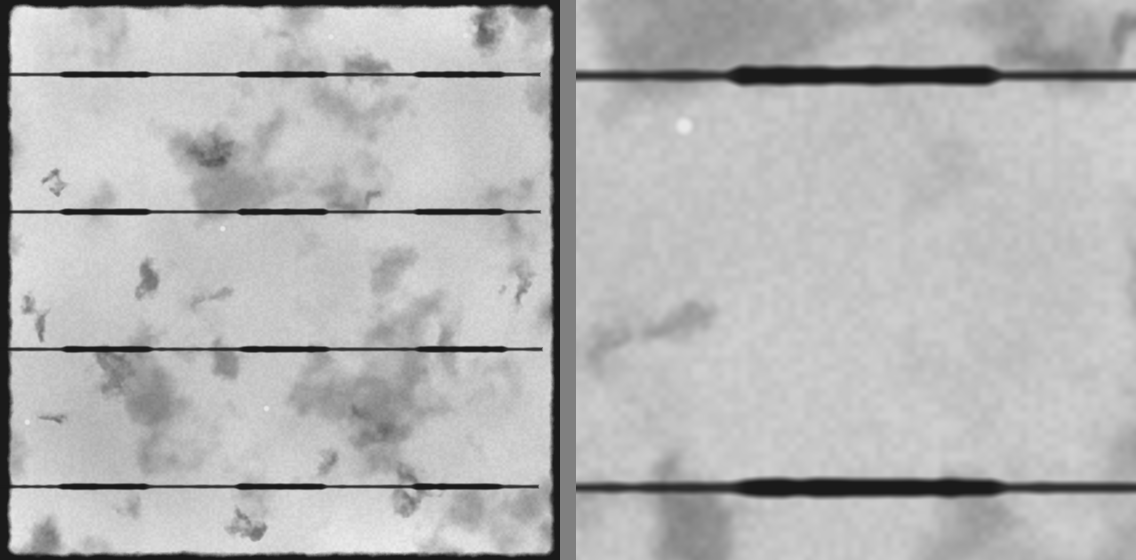
Left: the whole. Right: its middle third, enlarged.
Reproduce this texture procedurally as a Shadertoy shader.

```glsl
// Worn pale plaster panel with four dark seams, thickened bars, stains and a dark frame.

const float ROWS = 4.0;              // seams down the panel
const float FIRST_ROW = 0.131;       // height of the lowest seam
const float ROW_STEP = 0.2453;
const float BARS = 3.0;              // thick bars along each seam
const float FIRST_BAR = 0.188;
const float BAR_STEP = 0.316;
const float BAR_HALF_LENGTH = 0.078;
const float SEAM_END = 0.965;
const float THIN_HALF = 0.0028;
const float THICK_HALF = 0.0053;
const float SOFTNESS = 0.0025;

const vec2 PANEL_CENTER = vec2(0.502, 0.499);
const vec2 PANEL_HALF = vec2(0.484, 0.489);
const float CORNER_RADIUS = 0.014;

const float STAIN_CELLS = 8.0;
const float STAIN_STRENGTH = 0.62;
const float SPECK_CELLS = 9.0;
const float SPECK_CHANCE = 0.07;
const float SPECK_RADIUS = 0.0045;
const float GRAIN = 0.05;

const vec3 PLASTER = vec3(0.775);
const vec3 INK = vec3(0.10);
const vec3 SPECK = vec3(0.91);

vec3 hash3(vec2 p) {
    vec3 q = fract(p.xyx * vec3(0.1031, 0.1030, 0.0973) + 0.137);
    q += dot(q, q.yxz + 33.33);
    return fract((q.xxy + q.yzz) * q.zyx);
}

float noise(vec2 p) {
    vec2 i = floor(p), f = fract(p);
    f = f * f * (3.0 - 2.0 * f);
    float low = mix(hash3(i).x, hash3(i + vec2(1, 0)).x, f.x);
    float high = mix(hash3(i + vec2(0, 1)).x, hash3(i + vec2(1, 1)).x, f.x);
    return mix(low, high, f.y);
}

float fbm(vec2 p) {
    float sum = 0.0, amplitude = 0.533;
    for (int i = 0; i < 4; i++) {
        sum += amplitude * noise(p);
        p = mat2(1.6, 1.2, -1.2, 1.6) * p + 17.3;
        amplitude *= 0.5;
    }
    return sum;
}

// Scattered ragged blotches, a few of them drawn out downwards.
float stains(vec2 uv) {
    vec2 ragged = vec2(fbm(uv * 22.0), fbm(uv * 22.0 + 41.0)) - 0.5;
    vec2 p = uv * STAIN_CELLS + ragged * 0.9;
    float sum = 0.0;
    for (int y = -1; y <= 1; y++)
    for (int x = -1; x <= 1; x++) {
        vec2 cell = floor(p) + vec2(x, y);
        vec3 place = hash3(cell + 5.0), look = hash3(cell + 71.0);
        vec2 offset = p - cell - place.xy;
        float radius = mix(0.18, 0.5, look.x);
        offset.y /= mix(0.75, 1.9, look.y * look.y);
        sum += pow(look.z, 3.0) * (1.0 - smoothstep(0.1, 1.0, length(offset) / radius));
    }
    return sum * mix(0.4, 1.1, fbm(uv * 30.0 + 9.0));
}

// Coverage of the horizontal seams and their thick bars.
float seams(vec2 uv, float soft) {
    float row = clamp(round((uv.y - FIRST_ROW) / ROW_STEP), 0.0, ROWS - 1.0);
    vec3 wear = hash3(vec2(row, 13.0)) - 0.5;
    float x = uv.x - wear.x * 0.008;
    float bar = clamp(round((x - FIRST_BAR) / BAR_STEP), 0.0, BARS - 1.0);
    float along = abs(x - FIRST_BAR - bar * BAR_STEP);
    float thick = 1.0 - smoothstep(-0.007, 0.007, along - BAR_HALF_LENGTH);
    float halfWidth = mix(THIN_HALF, THICK_HALF, thick);
    halfWidth += (noise(vec2(uv.x * 90.0, row * 7.0)) - 0.5) * 0.001;
    float dist = abs(uv.y - FIRST_ROW - row * ROW_STEP) - halfWidth;
    dist = max(dist, x - SEAM_END);
    return (1.0 - smoothstep(-soft, soft, dist)) * mix(0.86, 1.0, thick);
}

float specks(vec2 uv, float soft) {
    vec2 p = uv * SPECK_CELLS, cell = floor(p);
    vec3 h = hash3(cell + 29.0);
    float dist = length(p - cell - mix(vec2(0.2), vec2(0.8), h.xy)) / SPECK_CELLS;
    return step(h.z, SPECK_CHANCE) * (1.0 - smoothstep(-soft, soft, dist - SPECK_RADIUS));
}

void mainImage(out vec4 fragColor, in vec2 fragCoord) {
    vec2 uv = fragCoord / iResolution.xy;
    float soft = max(SOFTNESS, 1.0 / min(iResolution.x, iResolution.y));

    // Signed distance to the rounded panel, negative inside
    vec2 q = abs(uv - PANEL_CENTER) - PANEL_HALF + CORNER_RADIUS;
    float edge = length(max(q, 0.0)) + min(max(q.x, q.y), 0.0) - CORNER_RADIUS;

    // Cloudy plaster, paler towards the rim
    vec3 color = PLASTER + (fbm(uv * 4.0 + 3.0) - 0.5) * 0.24;
    color += 0.06 * smoothstep(-0.16, 0.0, edge);
    color -= 0.22 * smoothstep(0.5, 0.85, fbm(uv * 11.0 + 23.0));
    color *= 1.0 - min(STAIN_STRENGTH * stains(uv), 0.75);
    color += (noise(uv * 210.0) - 0.5) * GRAIN;

    // Specks, seams and frame
    color = mix(color, SPECK, specks(uv, soft));
    color = mix(color, INK, seams(uv, soft));
    edge += (fbm(uv * 45.0) - 0.5) * 0.009;
    color = mix(color, INK, smoothstep(-0.006, 0.005, edge));
    fragColor = vec4(clamp(color, 0.0, 1.0), 1.0);
}
```
